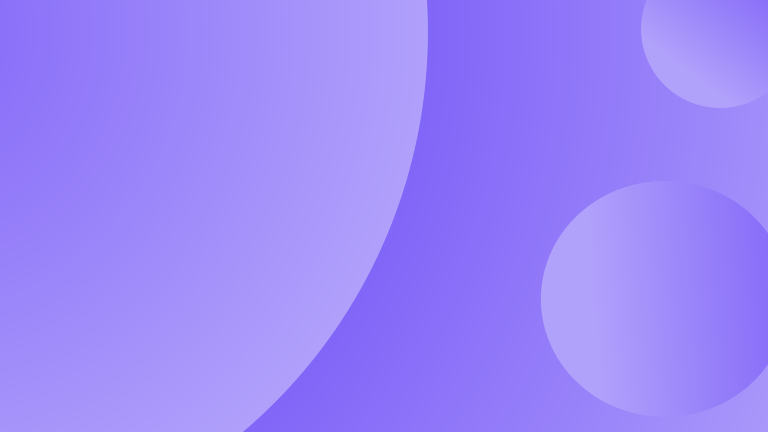
Reproduce this background procedurally as a Shadertoy shader.

```glsl
const vec3 DEEP_VIOLET = vec3(0.508, 0.398, 0.973);
const vec3 PALE_LILAC = vec3(0.692, 0.630, 0.984);

// Violet to lilac ramp shared by every surface
vec3 violetRamp(float t) {
    return mix(DEEP_VIOLET, PALE_LILAC, clamp(t, 0.0, 1.0));
}

// Approximate signed distance to an axis-aligned ellipse
float ellipseDistance(vec2 p, vec2 center, vec2 radii) {
    return (length((p - center) / radii) - 1.0) * min(radii.x, radii.y);
}

float coverage(float dist, float pixel) {
    return 1.0 - smoothstep(-0.6 * pixel, 0.6 * pixel, dist);
}

// Lilac disc that deepens along an axis; midTone is the depth at its center
vec3 paintDisc(vec3 base, vec2 p, vec2 center, vec2 radii,
               vec2 axis, float span, float midTone, float pixel) {
    float depth = midTone + dot(p - center, normalize(axis)) / span;
    float mask = coverage(ellipseDistance(p, center, radii), pixel);
    return mix(base, violetRamp(1.0 - depth), mask);
}

void mainImage(out vec4 fragColor, in vec2 fragCoord) {
    // Canvas height is one unit
    float pixel = 1.0 / iResolution.y;
    vec2 p = fragCoord * pixel;

    // Large radial disc, with the ramp restarting outside its rim
    vec2 domeCenter = vec2(-0.2245, 0.926);
    float domeRadius = 1.215;
    float radial = length(p - domeCenter);
    vec3 outside = violetRamp((radial - domeRadius) / 1.17);
    vec3 inside = violetRamp(radial / domeRadius);
    vec3 color = mix(outside, inside, coverage(radial - domeRadius, pixel));

    // Small discs at the right
    color = paintDisc(color, p, vec2(1.539, 0.308), vec2(0.287, 0.273),
                      vec2(1.0, 0.07), 0.475, 0.34, pixel);
    color = paintDisc(color, p, vec2(1.667, 0.933), vec2(0.183),
                      vec2(0.6, 0.8), 0.289, 0.42, pixel);

    fragColor = vec4(color, 1.0);
}
```
